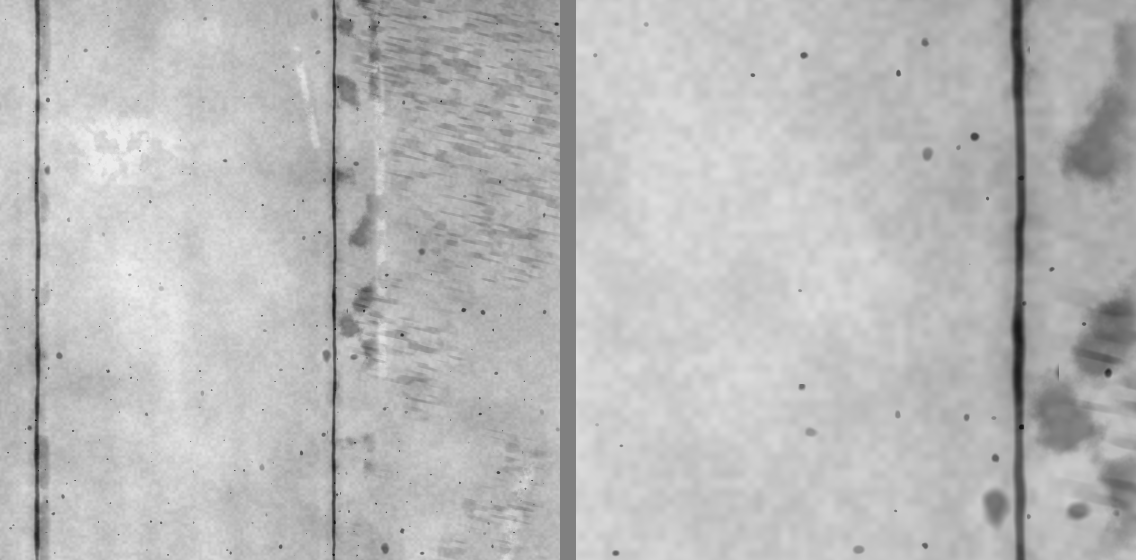
Left, the full canvas; right, a detail of the centre.
Reproduce this texture procedurally as a three.js fragment shader.

```glsl
// Weathered grey concrete panels split by dark vertical joints, with stains, scuffs and pits.
#define PANEL_WIDTH 0.53
#define FIRST_JOINT 0.067
#define JOINT_HALF 0.0034
#define JOINT_DARK 0.40
#define BASE_TONE 0.742
#define MOTTLE 0.24
#define GRAIN 0.10
#define STAIN_DARK 0.23
#define SCUFF_LIGHT 0.11
#define PIT_SHARE 0.10
#define PIT_DARK 0.42

varying vec2 vUv;

float hash(vec2 p) {
  vec3 q = fract(p.xyx * 0.1031);
  q += dot(q, q.yzx + 33.33);
  return fract((q.x + q.y) * q.z);
}

float noise(vec2 p) {
  vec2 i = floor(p), f = fract(p);
  f = f * f * (3.0 - 2.0 * f);
  return mix(mix(hash(i), hash(i + vec2(1.0, 0.0)), f.x),
             mix(hash(i + vec2(0.0, 1.0)), hash(i + 1.0), f.x), f.y);
}

float fbm(vec2 p) {
  float sum = 0.0, amp = 0.5;
  for (int i = 0; i < 5; i++) {
    sum += amp * noise(p);
    p = mat2(1.6, 1.2, -1.2, 1.6) * p + 17.3;
    amp *= 0.5;
  }
  return sum / 0.97;
}

// Soft elliptical mask
float blob(vec2 p, vec2 center, vec2 radius) {
  vec2 d = (p - center) / radius;
  return exp(-dot(d, d));
}

// Soft streak between two points
float streak(vec2 p, vec2 a, vec2 b, float width) {
  vec2 ab = b - a;
  float t = clamp(dot(p - a, ab) / dot(ab, ab), 0.0, 1.0);
  return 1.0 - smoothstep(0.2 * width, width, length(p - a - ab * t));
}

// Cellular pits at three sizes, denser where boost is high
float pits(vec2 p, float boost) {
  float sum = 0.0, scale = 15.0;
  for (int i = 0; i < 3; i++) {
    vec2 q = p * scale + 9.0 * float(i);
    vec2 id = floor(q);
    vec2 center = 0.25 + 0.5 * vec2(hash(id + 3.1), hash(id + 41.7));
    vec2 d = (fract(q) - center) * vec2(1.0, mix(0.6, 1.4, hash(id + 8.3)));
    float radius = mix(0.05, 0.13, hash(id + 23.9));
    float edge = length(d) + 0.05 * (noise(q * 9.0) - 0.5);
    float keep = step(hash(id + 71.3), PIT_SHARE * boost);
    sum = max(sum, keep * mix(0.3, 1.0, hash(id + 5.7)) * (1.0 - smoothstep(0.4 * radius, 1.3 * radius, edge)));
    scale *= 1.9;
  }
  return sum;
}

void main() {
  vec2 p = vUv;
  float ragged = fbm(p * 42.0);

  // Joint coordinates: signed distance and joint index
  float wobble = 0.003 * (noise(vec2(2.0, p.y * 9.0)) - 0.5) + 0.0015 * (noise(vec2(7.0, p.y * 70.0)) - 0.5);
  float across = p.x - FIRST_JOINT + wobble + 0.5 * PANEL_WIDTH;
  float joint = floor(across / PANEL_WIDTH);
  float side = mod(across, PANEL_WIDTH) - 0.5 * PANEL_WIDTH;
  float gap = abs(side);
  float rightPanel = smoothstep(0.60, 0.66, p.x);

  // Cloudy base, faint vertical runs and fine grain
  float tone = BASE_TONE + MOTTLE * (fbm(p * 3.2 + 4.0) - 0.5);
  tone += 0.13 * (fbm(p * 16.0) - 0.5) + 0.05 * (noise(vec2(p.x * 26.0, p.y * 2.0)) - 0.5);
  tone += GRAIN * (0.6 * noise(p * 190.0) + 0.4 * noise(p * 95.0) - 0.5);
  tone += 0.055 * blob(p, vec2(0.25, 0.55), vec2(0.28, 0.30));
  tone -= 0.12 * blob(p, vec2(1.0, 1.05), vec2(0.36, 0.25)) + 0.025 * smoothstep(0.75, 1.0, p.y);

  // Brushed scratches on the right panel
  vec2 brushed = mat2(0.97, 0.22, -0.22, 0.97) * p;
  float worn = smoothstep(0.47, 0.64, fbm(p * 5.5 + 7.0)) * rightPanel;
  worn = max(worn, 0.8 * blob(p, vec2(0.91, 0.75), vec2(0.09, 0.08)));
  worn = max(worn, 0.8 * blob(p, vec2(0.80, 0.58), vec2(0.07, 0.12)));
  float hatch = smoothstep(0.45, 0.85, noise(brushed * vec2(38.0, 170.0)));
  tone -= worn * (0.11 * hatch + 0.05 * smoothstep(0.45, 0.65, ragged));

  // Stains on the right flank of each joint
  float reach = mix(0.028, 0.085, step(0.5, joint));
  float flank = smoothstep(0.0, 0.008, side) * (1.0 - smoothstep(0.6 * reach, reach, side));
  float ends = smoothstep(0.40, 0.50, abs(p.y - 0.5));
  float blotch = noise(p * vec2(24.0, 19.0) + 3.0) + 0.7 * (ragged - 0.5) + 0.2 * ends;
  tone -= STAIN_DARK * flank * smoothstep(0.58, 0.88, blotch) * mix(0.65, 1.0, step(0.5, joint));
  tone -= 0.16 * streak(p, vec2(0.672, 1.0), vec2(0.668, 0.83), 0.016) * smoothstep(0.36, 0.58, ragged);

  // Pale scuffs and flakes
  float scuff = streak(p, vec2(0.677, 0.88), vec2(0.683, 0.33), 0.013);
  scuff = max(scuff, streak(p, vec2(0.53, 0.91), vec2(0.565, 0.74), 0.011));
  scuff = max(scuff, streak(p, vec2(0.94, 0.17), vec2(0.90, 0.0), 0.024));
  scuff = max(scuff, blob(p, vec2(0.21, 0.74), vec2(0.10, 0.07)));
  tone += SCUFF_LIGHT * scuff * smoothstep(0.42, 0.62, fbm(p * 50.0 + 11.0));

  // Pits gather low down and beside the joints
  float boost = 0.5 + 0.5 * smoothstep(0.6, 0.1, p.y) + 2.2 * exp(-gap / 0.018);
  tone -= PIT_DARK * pits(p, boost);

  // Joint: dirty halo, pale lip and dark core
  float grime = noise(vec2(joint * 5.0, p.y * 32.0));
  float width = JOINT_HALF * mix(1.35, 1.0, step(0.5, joint)) * (0.75 + 0.5 * grime);
  tone -= exp(-gap / 0.008) * (0.07 + 0.14 * smoothstep(0.35, 0.7, ragged));
  tone += 0.025 * exp(-pow((gap - 0.022) / 0.008, 2.0));
  tone -= JOINT_DARK * (0.65 + 0.35 * grime) * (1.0 - smoothstep(0.25 * width, 1.3 * width, gap));

  gl_FragColor = vec4(vec3(clamp(tone, 0.08, 0.92)), 1.0);
}
```
